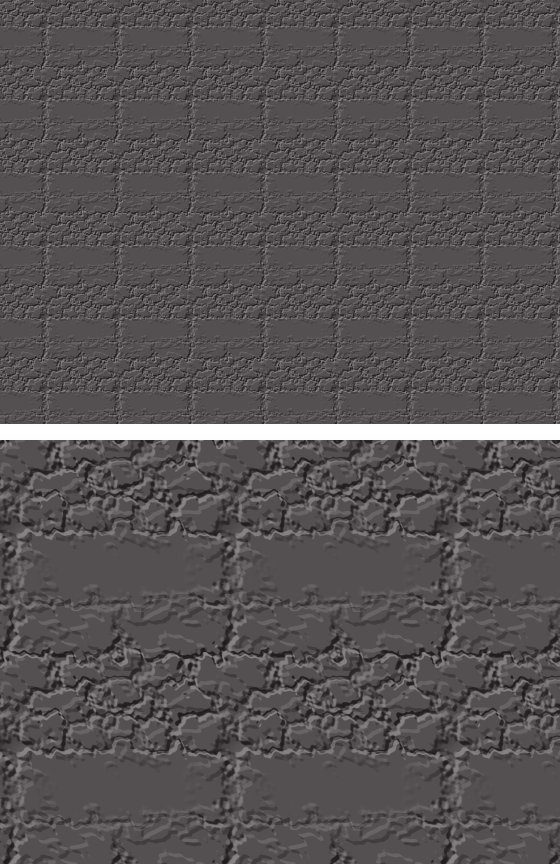
Top: the whole. Bottom: its middle third, enlarged.
Write a Shadertoy shader that draws this pattern.

```glsl
const float TILES_ACROSS = 7.68;
const vec2 TILE_ORIGIN = vec2(0.12, 0.37);
const vec3 STONE = vec3(0.33, 0.312, 0.318);
const int PLATES = 11;

// Half of the tile's plates: centre xy, half-size zw
const vec4 PLATE[PLATES] = vec4[PLATES](
    vec4(0.00, 0.16, 0.47, 0.16), vec4(0.25, 0.43, 0.24, 0.12),
    vec4(0.50, 0.65, 0.20, 0.09), vec4(0.20, 0.63, 0.11, 0.06),
    vec4(0.00, 0.61, 0.10, 0.05), vec4(0.00, 0.73, 0.07, 0.04),
    vec4(0.09, 0.80, 0.06, 0.04), vec4(0.00, 0.88, 0.08, 0.05),
    vec4(0.16, 0.91, 0.07, 0.05), vec4(0.28, 0.77, 0.12, 0.08),
    vec4(0.40, 0.89, 0.17, 0.07));

vec2 hashGradient(vec2 cell, float seed) {
    vec3 h = fract(vec3(cell.xyx + seed) * vec3(0.1031, 0.1030, 0.0973));
    h += dot(h, h.yzx + 33.33);
    float angle = 6.2832 * fract((h.x + h.y) * h.z);
    return vec2(cos(angle), sin(angle));
}

// Gradient noise that repeats every "period" cells
float gradientNoise(vec2 p, vec2 period, float seed) {
    p *= period;
    vec2 i = floor(p), f = p - i;
    vec2 w = f * f * f * (f * (f * 6.0 - 15.0) + 10.0);
    float corner[4];
    for (int k = 0; k < 4; k++) {
        vec2 o = vec2(k & 1, k >> 1);
        corner[k] = dot(hashGradient(mod(i + o, period), seed), f - o);
    }
    return mix(mix(corner[0], corner[1], w.x), mix(corner[2], corner[3], w.x), w.y);
}

float fractalNoise(vec2 p, vec2 period, float seed) {
    float sum = 0.0, gain = 1.0;
    for (int octave = 0; octave < 3; octave++) {
        sum += gain * gradientNoise(p, period, seed);
        period *= 2.0;
        gain *= 0.65;
    }
    return sum;
}

// Nearest and second nearest plate distance, and nearest index
vec3 nearestPlates(vec2 p) {
    vec3 best = vec3(9.0, 9.0, 0.0);
    for (int i = 0; i < PLATES; i++) {
        vec4 plate = PLATE[i];
        for (int image = 0; image < 3; image++) {
            float x = image == 0 ? plate.x : image == 1 ? -plate.x : 1.0 - plate.x;
            if (image > 0 && abs(x - plate.x) < 0.01) continue;
            vec2 q = p - vec2(x, plate.y);
            q.y -= round(q.y);
            q /= plate.zw;
            float d = (sqrt(length(q * q)) - 1.0) * plate.w;
            if (d < best.x) best = vec3(d, best.x, float(i));
            else best.y = min(best.y, d);
        }
    }
    return best;
}

float reliefHeight(vec2 p) {
    vec2 ragged = vec2(fractalNoise(p, vec2(11.0), 3.0), fractalNoise(p, vec2(11.0), 17.0));
    vec2 warped = p + 0.07 * ragged;
    vec2 tile = vec2(abs(fract(warped.x + 0.5) - 0.5), fract(warped.y));
    vec3 near = nearestPlates(tile);

    // Grooves around flat plates, faint beneath the large one
    float fade = (tile.y - 0.34) / 0.10;
    float faint = exp(-fade * fade) * (1.0 - smoothstep(0.28, 0.44, tile.x));
    float depth = (1.0 - 0.75 * faint) * (0.85 + 0.9 * gradientNoise(p, vec2(5.0), 29.0));
    float groove = depth * (1.0 - smoothstep(0.006, 0.030, near.y - near.x));

    // Low ledges, kept off the middle of the large plate
    float ledge = smoothstep(-0.035, 0.035, fractalNoise(p, vec2(6.0, 10.0), 41.0));
    float rough = near.z < 0.5 ? smoothstep(-0.06, -0.02, near.x) : 1.0;
    return 0.24 * ledge * rough - groove;
}

// Slope towards a light at the upper left
float emboss(vec2 p, float reach) {
    vec2 away = reach * vec2(0.6, 0.8);
    float slope = reliefHeight(p + away) - reliefHeight(p - away);
    return 0.21 * tanh(1.6 * slope);
}

void mainImage(out vec4 fragColor, in vec2 fragCoord) {
    float shade = 0.0;
    for (int s = 0; s < 4; s++) {
        vec2 offset = (vec2(s & 1, s >> 1) - 0.5) * 0.5;
        vec2 pixel = fragCoord + offset;
        vec2 p = vec2(pixel.x, iResolution.y - pixel.y) / iResolution.x;
        shade += 0.25 * emboss(p * TILES_ACROSS - TILE_ORIGIN, 0.010);
    }
    fragColor = vec4(clamp(STONE + shade, 0.0, 1.0), 1.0);
}
```
